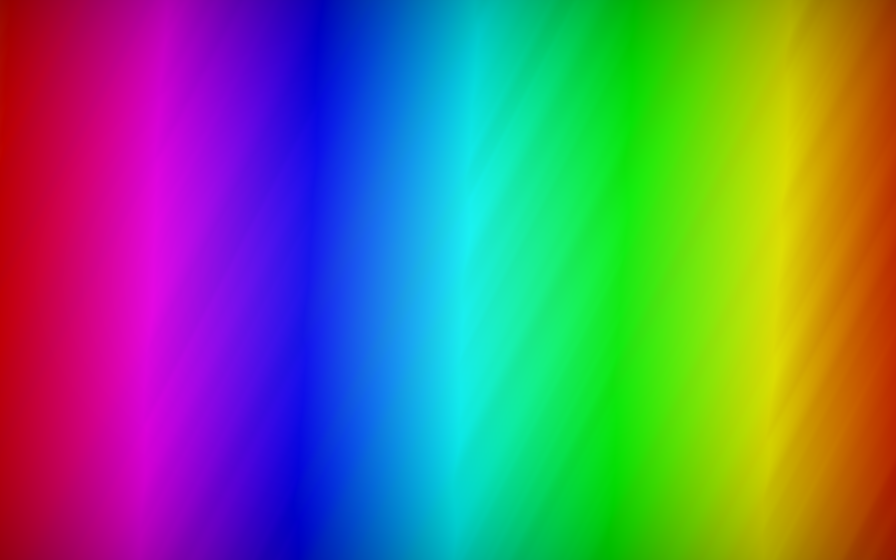
This background is drawn by a WebGL 2 fragment shader. Its source:

```glsl
#version 300 es
precision highp float;

uniform vec2 u_resolution;
out vec4 fragColor;

const float HUE_START = 0.995;     // hue at the left edge
const float HUE_SPAN = 0.955;      // hue travelled across the width
const float HUE_LEAN = 0.03;       // sideways drift of the bands with height
const float STREAK_ANGLE = 1.08;   // radians above the horizontal
const float STREAK_DENSITY = 32.0; // streaks per canvas height
const float STREAK_HUE = 0.014;
const float STREAK_SHADE = 0.07;
const float PEAK_VALUE = 0.93;
const float CENTER_LIFT = 0.11;    // pale wash in the middle
const vec2 EDGE_FADE = vec2(0.20, 0.23);

float hash(float n) {
    return fract(sin(n * 127.1) * 43758.5453);
}

float noise(float x) {
    float cell = floor(x);
    float t = fract(x);
    return mix(hash(cell), hash(cell + 1.0), t * t * (3.0 - 2.0 * t));
}

// Layered one-dimensional noise, centered on zero
float streaks(float x) {
    float sum = 0.0;
    float weight = 0.5;
    for (int i = 0; i < 3; i++) {
        sum += weight * (noise(x) - 0.5);
        x = x * 2.03 + 17.0;
        weight *= 0.5;
    }
    return sum;
}

vec3 hueColor(float hue) {
    vec3 wheel = abs(fract(hue + vec3(0.0, 2.0, 1.0) / 3.0) * 6.0 - 3.0);
    return clamp(wheel - 1.0, 0.0, 1.0);
}

void main() {
    vec2 uv = gl_FragCoord.xy / u_resolution;
    vec2 p = gl_FragCoord.xy / u_resolution.y;
    vec2 centered = 2.0 * uv - 1.0;

    // Fine diagonal grain, rising to the right
    float across = dot(p, vec2(sin(STREAK_ANGLE), -cos(STREAK_ANGLE)));
    float grain = streaks(across * STREAK_DENSITY + 40.0);

    // Spectrum running from red through blue and green to orange
    float along = uv.x - HUE_LEAN * (uv.y - 0.5);
    float hue = HUE_START - HUE_SPAN * along + STREAK_HUE * grain;

    // Pale center and darker borders
    vec2 edge = pow(abs(centered), vec2(3.0));
    vec2 fade = 1.0 - EDGE_FADE * edge;
    float lift = CENTER_LIFT * (1.0 - smoothstep(0.1, 1.0, length(centered)));
    float value = PEAK_VALUE * fade.x * fade.y * (1.0 + STREAK_SHADE * grain);

    vec3 color = mix(hueColor(hue), vec3(1.0), lift) * value;
    fragColor = vec4(color, 1.0);
}
```
